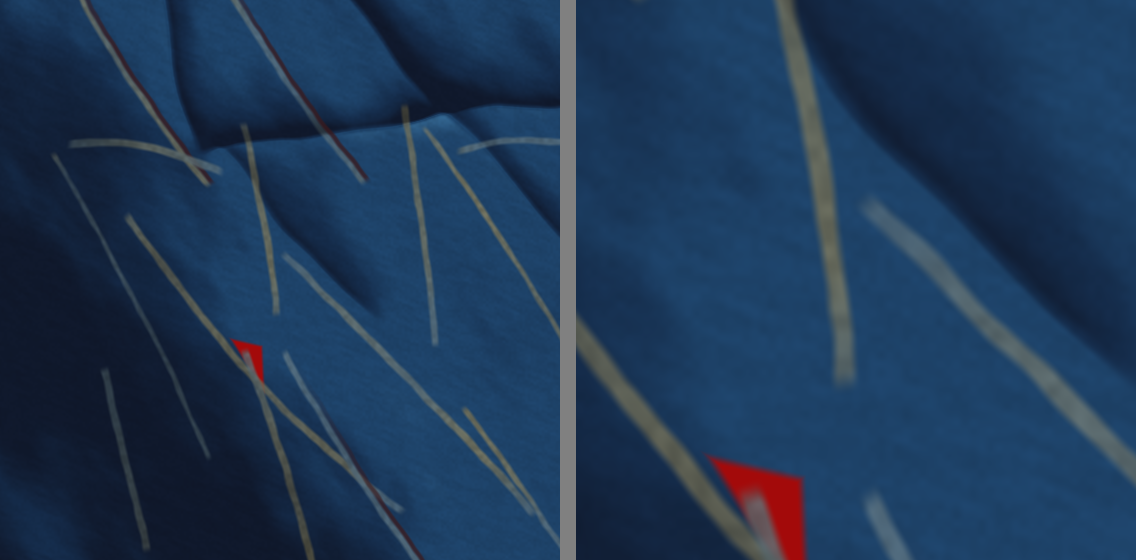
Left: the whole. Right: its middle third, enlarged.
A WebGL 1 fragment shader for this texture:

```glsl
precision highp float;
// Creased dark blue cloth crossed by thin, slightly bent pale strokes.
// Shading is a diagonal ramp plus one-sided creases and soft noise;
// strokes are parabolic arcs scattered by a low-discrepancy sequence.
uniform vec2 u_resolution;

float hash(vec2 p) {
  vec3 q = fract(p.xyx * 0.1031);
  q += dot(q, q.yzx + 33.33);
  return fract((q.x + q.y) * q.z);
}

float noise(vec2 p) {
  vec2 i = floor(p), f = fract(p);
  f = f * f * (3.0 - 2.0 * f);
  return mix(mix(hash(i), hash(i + vec2(1, 0)), f.x),
             mix(hash(i + vec2(0, 1)), hash(i + vec2(1, 1)), f.x), f.y);
}

float fbm(vec2 p) {
  float sum = 0.0, amp = 0.5;
  for (int i = 0; i < 4; i++) {
    sum += amp * noise(p);
    p = p * 2.03 + 17.0;
    amp *= 0.5;
  }
  return sum;
}

vec2 rotate(vec2 p, float angle) {
  float c = cos(angle), s = sin(angle);
  return vec2(c * p.x + s * p.y, c * p.y - s * p.x);
}

// Shadow to the left of a->b, a weak highlight to its right
float crease(vec2 p, vec2 a, vec2 b, float width) {
  vec2 d = b - a, r = p - a;
  float along = dot(r, d) / dot(d, d);
  float side = (d.x * r.y - d.y * r.x) / length(d);
  float ends = smoothstep(-0.08, 0.08, along) * (1.0 - smoothstep(0.85, 1.1, along));
  float lit = mix(-0.35, 1.0, smoothstep(-0.008, 0.01, side));
  return lit * exp(-abs(side) / width) * ends;
}

float edge(vec2 p, vec2 a, vec2 b) {
  vec2 d = normalize(b - a);
  return d.x * (p.y - a.y) - d.y * (p.x - a.x);
}

vec3 cloth(vec2 p, float shade) {
  vec3 col = mix(vec3(0.06, 0.095, 0.17), vec3(0.08, 0.17, 0.29), smoothstep(0.0, 0.5, shade));
  col = mix(col, vec3(0.115, 0.26, 0.41), smoothstep(0.42, 0.76, shade));
  col = mix(col, vec3(0.19, 0.38, 0.54), smoothstep(0.82, 1.35, shade));
  float streaks = noise(rotate(p, -0.4) * vec2(40.0, 140.0));
  float grain = noise(p * 200.0);
  return col * (0.93 + 0.08 * streaks + 0.06 * grain);
}

void main() {
  vec2 p = gl_FragCoord.xy / min(u_resolution.x, u_resolution.y);

  // Broad light, darkest in a diagonal band at lower left
  float ramp = dot(p, vec2(0.83, 0.55)) + 0.14 * (fbm(p * 4.0) - 0.47);
  float shade = clamp((ramp - 0.37) / 0.44, -0.05, 0.76);
  shade += 0.35 * (1.0 - smoothstep(0.0, 0.25, ramp));
  shade += 0.75 * (fbm(rotate(p, -0.9) * vec2(4.0, 10.0)) - 0.47);

  // Folds
  vec2 w = p + 0.03 * (vec2(noise(p * 7.0), noise(p * 7.0 + 40.0)) - 0.5);
  float folds = crease(w, vec2(0.36, 0.725), vec2(0.79, 0.80), 0.032);
  folds += crease(w, vec2(0.73, 0.79), vec2(1.1, 0.83), 0.035);
  folds += 0.8 * crease(w, vec2(0.28, 1.1), vec2(0.345, 0.73), 0.05);
  folds += 0.7 * crease(w, vec2(0.38, 0.73), vec2(0.67, 0.43), 0.03);
  folds += 0.8 * crease(w, vec2(0.58, 1.07), vec2(0.81, 0.78), 0.06);
  folds += 0.7 * crease(w, vec2(0.78, 0.81), vec2(1.1, 0.47), 0.06);
  shade -= 0.85 * folds;
  vec3 col = cloth(p, shade);

  // Small red wedge between strokes
  vec2 a = vec2(0.412, 0.395), b = vec2(0.468, 0.382), c = vec2(0.472, 0.30);
  float wedge = min(edge(p, b, a), min(edge(p, c, b), edge(p, a, c)));
  col = mix(col, vec3(0.64, 0.04, 0.04), smoothstep(-0.003, 0.004, wedge));

  // Strokes: long diagonals, steep ones and a few flat arcs
  for (int i = 0; i < 14; i++) {
    float n = float(i), kind = mod(n, 7.0);
    float h1 = hash(vec2(n, 3.0)), h2 = hash(vec2(n, 11.0)), h3 = hash(vec2(n, 23.0));
    vec2 centre = fract(vec2(0.45, 0.33) + n * vec2(0.7549, 0.5698));
    float angle = -0.92 + 0.4 * (h1 - 0.5);
    float reach = 0.27 + 0.17 * h2;
    float bend = 0.6 * (h3 - 0.5);
    if (kind > 3.5) { angle = -1.5 + 0.6 * (h1 - 0.5); reach = 0.13 + 0.12 * h2; }
    if (kind > 5.5) { angle = 0.1 - 0.3 * h1; reach = 0.14 + 0.06 * h2; bend = -1.1; }

    vec2 q = rotate(p - centre, angle);
    float slope = 2.0 * bend * q.x;
    float wobble = 0.004 * (noise(vec2(q.x * 22.0 + 30.0, n)) - 0.5);
    float off = (q.y - bend * q.x * q.x) / sqrt(1.0 + slope * slope) + wobble;
    float halfWidth = 0.0044 + 0.003 * h1 + 0.002 * (noise(p * 50.0) - 0.5);
    float span = 1.0 - smoothstep(reach - 0.012, reach + 0.004, abs(q.x));

    // Some strokes carry a dark red edge on their upper side
    float trim = 1.0 - smoothstep(0.002, 0.007, abs(off - halfWidth - 0.003));
    trim *= step(kind, 3.5) * step(0.55, h3) * step(0.5, n) * smoothstep(-reach, 0.0, q.x);
    col = mix(col, vec3(0.23, 0.10, 0.11), 0.75 * trim * span);

    vec3 ink = mix(vec3(0.32, 0.41, 0.47), vec3(0.45, 0.44, 0.35),
                   smoothstep(0.3, 0.7, noise(vec2(q.x * 5.0 + 9.0, n * 3.7))));
    ink = mix(ink, vec3(0.40, 0.32, 0.36), step(0.8, h2));
    ink *= mix(0.62, 1.0, smoothstep(0.0, 0.7, shade)) * (0.9 + 0.2 * noise(p * 120.0));
    float body = 1.0 - smoothstep(halfWidth - 0.004, halfWidth + 0.003, abs(off));
    float cover = 0.7 + 0.25 * noise(vec2(q.x * 12.0 + 50.0, n * 5.3));
    col = mix(col, ink, cover * body * span);
  }
  gl_FragColor = vec4(col, 1.0);
}
```
